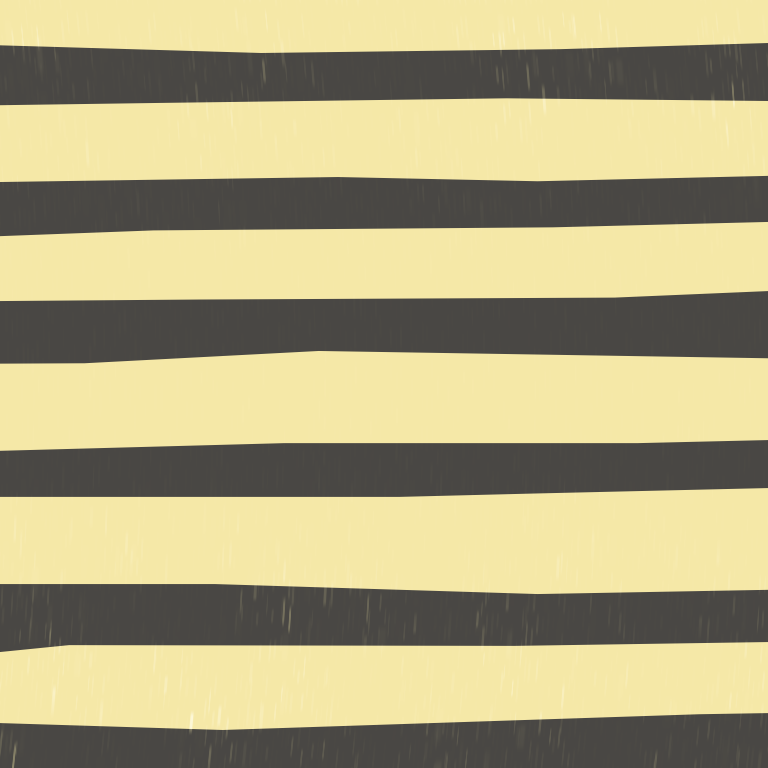
This pattern is drawn by a WebGL 1 fragment shader. Its source:

```glsl
precision highp float;
// Six uneven, hand-cut dark bands across cream paper, worn by upright scratches.
// Each slightly bent cut flips paper to ink or back; the wear is made of
// cellular strokes, thinned out by layered sines and fading toward the middle.
uniform vec2 u_resolution;

const int CUTS = 11;
const vec3 PAPER = vec3(0.962, 0.910, 0.656);
const vec3 INK = vec3(0.288, 0.280, 0.265);
const vec3 BARE_PAPER = vec3(1.0, 0.99, 0.91);
const vec3 BARE_INK = vec3(0.72, 0.69, 0.52);

float hash(vec2 cell) {
  return fract(sin(dot(cell, vec2(127.1, 311.7))) * 4375.85);
}

// Depth of a cut made of three straight runs, joined at two knees.
float cutDepth(float x, vec4 depths, vec2 knees) {
  float first = mix(depths.x, depths.y, clamp(x / knees.x, 0.0, 1.0));
  float second = (depths.z - depths.y) * clamp((x - knees.x) / (knees.y - knees.x), 0.0, 1.0);
  float third = (depths.w - depths.z) * clamp((x - knees.y) / (1.0 - knees.y), 0.0, 1.0);
  return first + second + third;
}

// Ink coverage: paper at the top, swapped at every cut going down.
float inkBands(vec2 p, float pixel) {
  vec4 depths[CUTS];  // left, first knee, second knee, right; in thousandths
  vec2 knees[CUTS];
  depths[0] = vec4(59.0, 69.0, 64.0, 56.0);      knees[0] = vec2(0.34, 0.73);
  depths[1] = vec4(137.0, 134.0, 128.0, 131.5);  knees[1] = vec2(0.21, 0.66);
  depths[2] = vec4(237.0, 230.5, 236.0, 229.0);  knees[2] = vec2(0.44, 0.70);
  depths[3] = vec4(307.5, 300.0, 296.0, 289.0);  knees[3] = vec2(0.20, 0.72);
  depths[4] = vec4(392.0, 390.0, 387.5, 379.0);  knees[4] = vec2(0.26, 0.80);
  depths[5] = vec4(473.5, 473.0, 457.0, 466.5);  knees[5] = vec2(0.11, 0.415);
  depths[6] = vec4(587.0, 577.0, 577.0, 573.0);  knees[6] = vec2(0.37, 0.83);
  depths[7] = vec4(647.0, 647.0, 642.5, 635.5);  knees[7] = vec2(0.52, 0.70);
  depths[8] = vec4(760.5, 760.5, 773.5, 768.0);  knees[8] = vec2(0.28, 0.70);
  depths[9] = vec4(849.0, 840.0, 841.0, 836.0);  knees[9] = vec2(0.09, 0.67);
  depths[10] = vec4(941.5, 950.5, 930.0, 928.5); knees[10] = vec2(0.29, 0.91);
  float ink = 0.0;
  for (int i = 0; i < CUTS; i++) {
    float below = p.y - cutDepth(p.x, depths[i] / 1000.0, knees[i]);
    ink = mix(ink, 1.0 - ink, clamp(below / pixel + 0.5, 0.0, 1.0));
  }
  return ink;
}

// One tapered stroke per cell; a high rarity leaves only a few bright ones.
float scratches(vec2 p, vec2 grid, float rarity, float seed) {
  vec2 q = p * grid;
  float column = floor(q.x);
  q.y += hash(vec2(column, seed));
  vec2 cell = vec2(column, floor(q.y) + seed);
  vec2 local = fract(q);
  float center = mix(0.35, 0.65, hash(cell + 3.7));
  float halfWidth = mix(0.18, 0.34, hash(cell + 8.1));
  float across = 1.0 - smoothstep(0.3 * halfWidth, halfWidth, abs(local.x - center));
  float reach = mix(0.25, 0.48, hash(cell + 5.3));
  float along = 1.0 - smoothstep(0.4 * reach, reach, abs(local.y - 0.5));
  return across * along * pow(hash(cell), rarity);
}

// Patches where the surface is rubbed, strongest near the top and bottom.
float wornArea(vec2 p) {
  float ends = smoothstep(0.1, 0.45, abs(p.y - 0.47));
  float waves = sin(p.x * 19.0 + p.y * 8.0 + 0.6) + sin(p.x * 43.0 - p.y * 17.0)
              + 0.6 * sin(p.x * 11.0 - p.y * 31.0 + 2.0);
  return ends * smoothstep(-1.8, 1.8, waves);
}

void main() {
  vec2 p = gl_FragCoord.xy / u_resolution;
  p.y = 1.0 - p.y;
  float ink = inkBands(p, 1.0 / u_resolution.y);

  // The strokes bow slightly, leaning opposite ways at top and bottom.
  vec2 bowed = p + vec2(0.1 * (p.y - 0.5) * (p.y - 0.5), 0.0);
  float worn = wornArea(p);
  float fine = scratches(bowed, vec2(150.0, 22.0), 3.0, 11.0);
  float bright = scratches(bowed, vec2(110.0, 19.0), 14.0, 47.0);
  float smudge = scratches(bowed, vec2(48.0, 15.0), 5.0, 83.0);
  float wear = worn * (0.32 * fine + 0.9 * bright + 0.14 * smudge) + 0.03 * fine;

  vec3 wornPaper = mix(PAPER, BARE_PAPER, clamp(wear, 0.0, 1.0));
  vec3 wornInk = mix(INK, BARE_INK, clamp(0.75 * wear, 0.0, 1.0));
  gl_FragColor = vec4(mix(wornPaper, wornInk, ink), 1.0);
}
```
